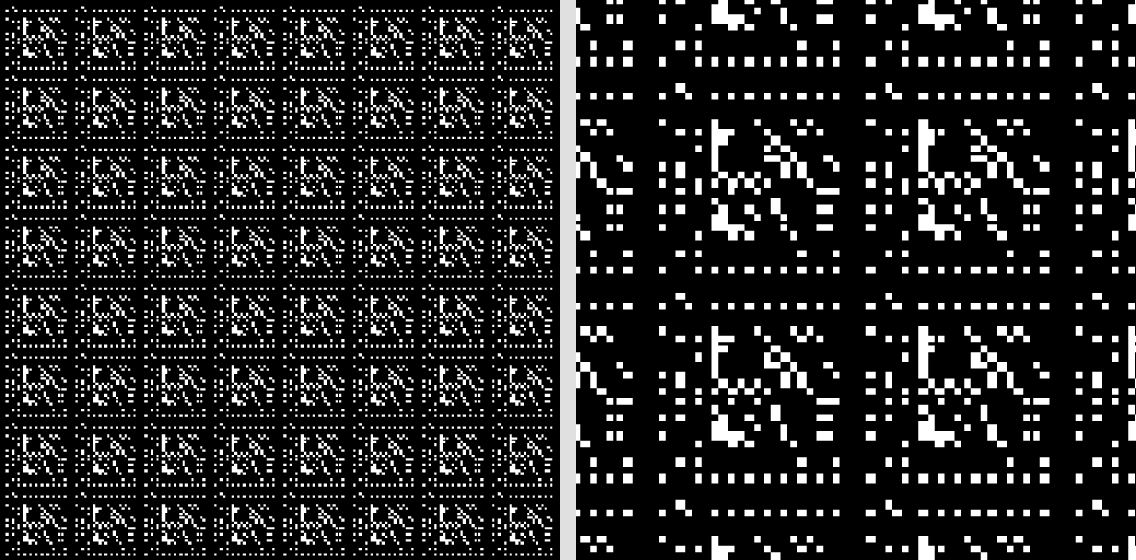
Left, the full canvas; right, a detail of the centre.
This pattern is drawn by a WebGL 1 fragment shader. Its source:

```glsl
precision highp float;

uniform vec2 u_resolution;

#define GRID 512.0                 // fine raster the dots snap to, per canvas
#define PERIOD 0.12402             // tile pitch, in canvas widths
#define MARGIN vec2(0.0104, 0.0112) // offset of the first tile
#define CELLS 24.0                 // cells per tile, gap included
#define INK_SIZE vec2(21.0, 22.0)
#define DOT_SIZE 0.9               // loose dot width, in cells
#define FILL 0.94                  // share of inner dashes that are drawn
#define SIDE_FILL 0.66             // share of left-hand dots
#define SEED 29.0
#define SAMPLES 4

float hash(vec2 p) {
  vec3 q = fract(vec3(p.xyx + SEED) * vec3(0.1031, 0.1030, 0.0973));
  q += dot(q, q.yzx + 33.33);
  return fract((q.x + q.y) * q.z);
}

float segment(vec2 p, vec2 a, vec2 b) {
  vec2 ab = b - a;
  vec2 ap = p - a;
  return length(ap - ab * clamp(dot(ap, ab) / dot(ab, ab), 0.0, 1.0));
}

// Solid strokes: a curved stem, a short hook and a thin right-hand arc
float strokes(vec2 c) {
  float d = segment(c, vec2(6.7, 4.3), vec2(6.2, 7.5)) - 0.62;
  d = min(d, segment(c, vec2(6.2, 7.5), vec2(7.0, 10.2)) - 0.58);
  d = min(d, segment(c, vec2(7.0, 10.2), vec2(8.8, 11.8)) - 0.50);
  d = min(d, segment(c, vec2(6.4, 15.2), vec2(8.2, 17.2)) - 0.68);
  d = min(d, segment(c, vec2(8.2, 17.2), vec2(9.6, 16.5)) - 0.56);
  d = min(d, segment(c, vec2(13.0, 6.0), vec2(15.3, 8.3)) - 0.44);
  d = min(d, segment(c, vec2(15.3, 8.3), vec2(14.3, 10.3)) - 0.44);
  return 1.0 - step(0.0, d);
}

// Regular dots on every second cell, thinned by a keep probability
float rimDots(vec2 cell, vec2 anchor, float keep) {
  vec2 slot = floor(cell * 0.5);
  vec2 miss = abs(cell - slot * 2.0 - anchor);
  return step(miss.x + miss.y, 0.5) * step(hash(slot + 83.0), keep);
}

// Two-cell dashes, level or falling to the right, one per 4x2 slot
float dashes(vec2 cell) {
  float row = floor(cell.y * 0.5);
  float x = cell.x + floor(4.0 * hash(vec2(row, 7.0)));
  vec2 slot = vec2(floor(x * 0.25), row);
  vec2 inner = vec2(x - slot.x * 4.0, cell.y - row * 2.0);
  float along = inner.x - floor(3.0 * hash(slot + 11.0));
  float falling = step(0.35, hash(slot + 41.0));
  float level = floor(2.0 * hash(slot + 59.0));
  float inside = step(0.0, along) * step(along, 1.0);
  return inside * step(abs(inner.y - mix(level, along, falling)), 0.5)
      * step(hash(slot + 97.0), FILL);
}

float dots(vec2 cell) {
  float lit;
  if (cell.y < 2.0) {
    // The top row is wider spaced at its left end
    float spacing = cell.x < 6.0 ? 3.0 : 2.0;
    lit = step(mod(cell.x, spacing), 0.5) * cell.y;
  } else if (cell.y >= 18.0) {
    lit = rimDots(cell, vec2(0.0, 1.0), cell.y < 20.0 ? 0.5 : 0.9);
  } else if (cell.x < 6.0) {
    float drop = floor(2.0 * hash(floor(cell * 0.5) + 23.0));
    lit = rimDots(cell, vec2(0.0, drop), cell.y < 4.0 ? 0.0 : SIDE_FILL);
  } else {
    lit = cell.y < 4.0 ? 0.0 : dashes(cell);
  }

  // Dark pockets beside the strokes
  float pocket = min(length(cell - vec2(9.3, 8.0)) - 2.0,
                     length(cell - vec2(8.5, 14.0)) - 1.5);
  lit *= step(0.0, pocket);

  // Checkered patch at the foot of the stem
  vec2 patchOffset = abs(cell - vec2(11.0, 11.0));
  if (max(patchOffset.x, patchOffset.y) < 1.5) {
    lit = mod(cell.x + cell.y, 2.0);
  }

  // Single dot above the top row
  return max(lit, step(length(cell - vec2(2.0, 0.0)), 0.5));
}

float tileInk(vec2 uv) {
  // Snapping gives dots slightly uneven widths from tile to tile
  vec2 snapped = (floor(uv * GRID) + 0.5) / GRID;
  vec2 p = fract((snapped - MARGIN) / PERIOD) * CELLS;
  vec2 cell = floor(p);
  if (cell.x >= INK_SIZE.x || cell.y >= INK_SIZE.y) return 0.0;
  vec2 fromCentre = abs(p - cell - 0.5);
  float square = step(max(fromCentre.x, fromCentre.y), 0.5 * DOT_SIZE);
  return max(strokes(cell + 0.5), dots(cell) * square);
}

void main() {
  // Average sub-pixel samples to smooth the edges
  float ink = 0.0;
  for (int j = 0; j < SAMPLES; j++) {
    for (int i = 0; i < SAMPLES; i++) {
      vec2 offset = (vec2(float(i), float(j)) + 0.5) / float(SAMPLES) - 0.5;
      vec2 uv = (gl_FragCoord.xy + offset) / u_resolution;
      ink += tileInk(vec2(uv.x, 1.0 - uv.y));
    }
  }
  gl_FragColor = vec4(vec3(ink / float(SAMPLES * SAMPLES)), 1.0);
}
```
